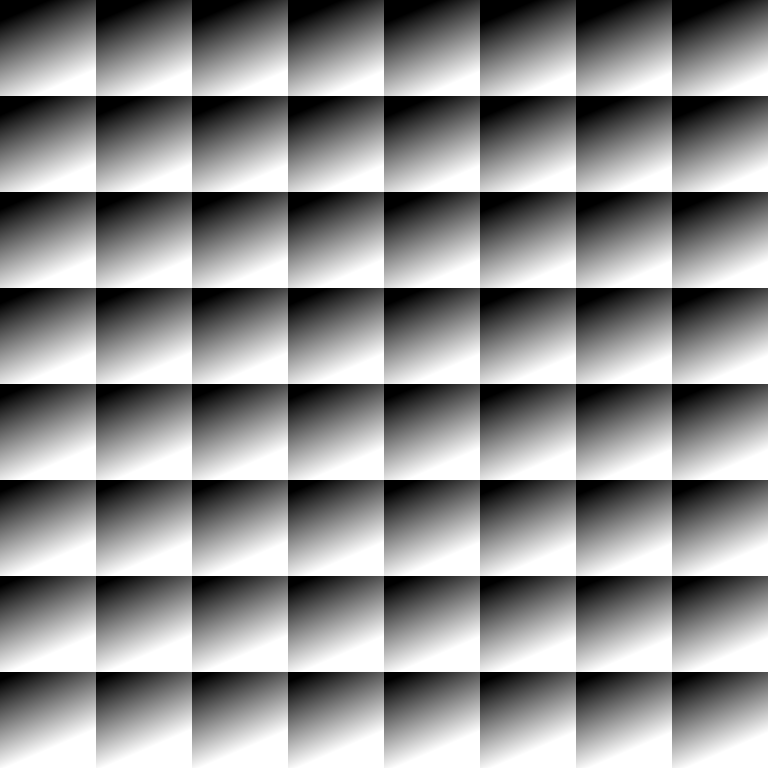
Reproduce this pattern procedurally as a Shadertoy shader.

```glsl
// Eight by eight grid of square tiles, each shaded from black at upper left to white at lower right.

const float TILES = 8.0;
const vec2 TILE_SLOPE = vec2(0.47, 1.05);    // brightness gain rightward and downward in a tile
const float TILE_START = -0.18;              // brightness at a tile's upper left corner
const vec2 CANVAS_DRIFT = vec2(-0.05, -0.16); // slow darkening toward the upper right

// Repeating 0..1 ramp whose seam is blended over the given width.
vec2 smoothSaw(vec2 t, float width) {
    vec2 fromSeam = fract(t + 0.5) - 0.5;
    vec2 pastSeam = clamp(fromSeam / width + 0.5, 0.0, 1.0);
    return fromSeam + 1.0 - pastSeam;
}

// Linear shade of one tile; local runs from its lower left corner.
float tileShade(vec2 local, vec2 slope, float start) {
    return start + dot(vec2(local.x, 1.0 - local.y), slope);
}

void mainImage(out vec4 fragColor, in vec2 fragCoord) {
    vec2 uv = fragCoord / iResolution.xy;
    float pixelWidth = TILES / min(iResolution.x, iResolution.y);

    // Tile gradient
    vec2 local = smoothSaw(uv * TILES, pixelWidth);
    float shade = tileShade(local, TILE_SLOPE, TILE_START);

    // Gradual change across the canvas
    shade += dot(uv - 0.5, CANVAS_DRIFT);

    fragColor = vec4(vec3(clamp(shade, 0.0, 1.0)), 1.0);
}
```
